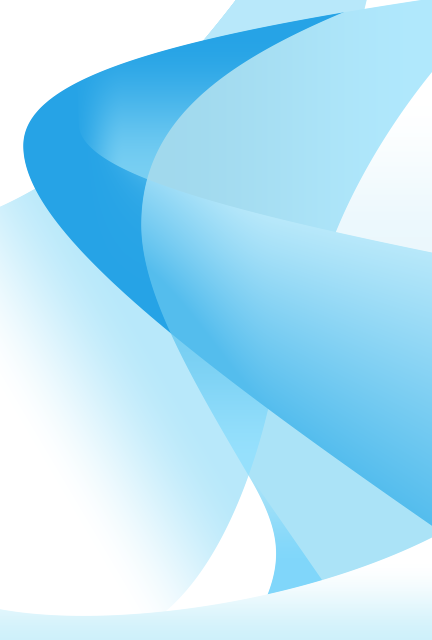
Reproduce this background procedurally as a Shadertoy shader.

```glsl
const vec2 GRID = vec2(520.0, 768.0);   // design units across the canvas, rows from the top

const vec3 WHITE    = vec3(1.00, 1.00, 1.00);
const vec3 DEEP     = vec3(0.15, 0.64, 0.90);
const vec3 MID      = vec3(0.33, 0.74, 0.93);
const vec3 SOFT     = vec3(0.47, 0.81, 0.95);
const vec3 OVERLAP  = vec3(0.55, 0.84, 0.95);
const vec3 VEIL     = vec3(0.67, 0.89, 0.97);
const vec3 PALE     = vec3(0.72, 0.91, 0.98);
const vec3 MIST     = vec3(0.80, 0.94, 0.98);

const vec2 RIBBON_TURN = vec2(28.0, 175.0);   // leftmost point of the ribbon
const vec2 VEIL_TURN   = vec2(170.0, 270.0);  // leftmost point of the veil
const vec2 VEIL_CROSS  = vec2(297.0, 567.0);  // where the veil meets the sheet
const vec2 SHEET_AXIS  = vec2(0.86, -0.51);   // direction of the sheet gradient
const int  SOLVE_STEPS = 16;

// Signed distance to a cubic curve descending from a to d; positive on its right.
float edge(vec2 p, vec2 a, vec2 b, vec2 c, vec2 d) {
    vec2 c1 = 3.0 * (b - a);
    vec2 c2 = 3.0 * (a - 2.0 * b + c);
    vec2 c3 = d - a + 3.0 * (b - c);
    float t = 0.5, stride = 0.25;
    for (int i = 0; i < SOLVE_STEPS; i++) {
        float y = a.y + t * (c1.y + t * (c2.y + t * c3.y));
        t += y < p.y ? stride : -stride;
        stride *= 0.5;
    }
    vec2 point = a + t * (c1 + t * (c2 + t * c3));
    vec2 tangent = normalize(c1 + t * (2.0 * c2 + 3.0 * t * c3));
    return dot(p - point, vec2(tangent.y, -tangent.x));
}

float ribbonEdge(vec2 p) {
    if (p.y < RIBBON_TURN.y)
        return edge(p, vec2(520, -2), vec2(170, 50), vec2(28, 100), RIBBON_TURN);
    return edge(p, RIBBON_TURN, vec2(28, 270), vec2(200, 410), vec2(520, 631));
}

float veilEdge(vec2 p) {
    if (p.y < VEIL_TURN.y)
        return edge(p, vec2(408, 17), vec2(260, 80), vec2(170, 150), VEIL_TURN);
    if (p.y < VEIL_CROSS.y)
        return edge(p, VEIL_TURN, vec2(170, 350), vec2(228, 450), VEIL_CROSS);
    return edge(p, VEIL_CROSS, vec2(335, 630), vec2(340, 665), vec2(323, 711));
}

// Smooth coverage of the positive side of an edge.
float cover(float dist) {
    float pixel = GRID.y / iResolution.y;
    return smoothstep(-0.6 * pixel, 0.6 * pixel, dist);
}

void mainImage(out vec4 fragColor, in vec2 fragCoord) {
    vec2 uv = fragCoord / iResolution.xy;
    vec2 p = vec2(uv.x, 1.0 - uv.y) * GRID;

    float ribbon = ribbonEdge(p);
    float veil = veilEdge(p);
    float fold = edge(p, vec2(95, 150), vec2(97, 205), vec2(260, 250), vec2(520, 303));
    float sheet = -edge(p, vec2(322, 494), vec2(300, 585), vec2(255, 700), vec2(180, 748));
    float panel = edge(p, vec2(522, 84), vec2(468, 150), vec2(428, 220), vec2(404, 279));
    // The floor runs sideways, so its axes are swapped.
    float floorEdge = edge(p.yx, vec2(731, 0), vec2(755, 130), vec2(725, 360), vec2(645, 520).xy);
    floorEdge = -edge(vec2(p.y, p.x), vec2(731, 0), vec2(755, 130), vec2(725, 360), vec2(645, 520)) < 0.0
        ? abs(floorEdge) : -abs(floorEdge);

    // Left sheet, fading to white at the lower left
    float sheetTint = smoothstep(-245.0, -50.0, dot(p, SHEET_AXIS));
    float sheetTop = p.y - 248.0 + 0.45 * p.x + 0.0015 * p.x * p.x;
    float sheetMask = cover(sheet) * cover(sheetTop);
    vec3 color = mix(WHITE, mix(WHITE, PALE, sheetTint), sheetMask);

    // Lower veil, its overlap with the sheet, and the darker wedge
    vec3 overlapTint = mix(SOFT, OVERLAP + 0.04, smoothstep(400.0, 560.0, p.y));
    vec3 lowVeil = mix(VEIL, overlapTint, cover(sheet));
    float wedge = dot(p - vec2(387, 695), vec2(-0.82, 0.57));
    float wedgeTint = cover(wedge) * smoothstep(560.0, 680.0, p.y);
    lowVeil = mix(lowVeil, SOFT + 0.03, wedgeTint);
    color = mix(color, lowVeil, cover(veil) * step(VEIL_TURN.y, p.y));

    // Floor
    vec3 floorColor = mix(WHITE, MIST, smoothstep(670.0, 780.0, p.y));
    color = mix(color, floorColor, cover(floorEdge));

    // Ribbon front: deep on the left, pale to mid across the veil
    float across = clamp(-fold / max(ribbon - fold, 1.0), 0.0, 1.0);
    float shade = across + 0.35 * (1.0 - smoothstep(150.0, 330.0, p.x));
    vec3 veiledFront = mix(PALE, MID, clamp(shade, 0.0, 1.0));
    float foldGlow = 0.35 * exp(fold / 22.0) * smoothstep(100.0, 190.0, p.x);
    vec3 bareFront = mix(DEEP, SOFT, clamp(foldGlow, 0.0, 1.0));
    vec3 front = mix(bareFront, veiledFront, cover(veil));

    // Ribbon back, with the bright panel at the right
    float backGlow = smoothstep(45.0, 215.0, p.y) * smoothstep(85.0, 150.0, p.x);
    vec3 bareBack = mix(DEEP, SOFT, backGlow);
    vec3 veiledBack = mix(VEIL - 0.04, VEIL + 0.02, smoothstep(180.0, 520.0, p.x));
    vec3 back = mix(bareBack, veiledBack, cover(veil));
    vec3 panelColor = mix(WHITE, vec3(0.92, 0.97, 0.99), smoothstep(110.0, 300.0, p.y));
    back = mix(back, panelColor, cover(panel));

    color = mix(color, mix(front, back, cover(fold)), cover(ribbon));
    fragColor = vec4(clamp(color, 0.0, 1.0), 1.0);
}
```
